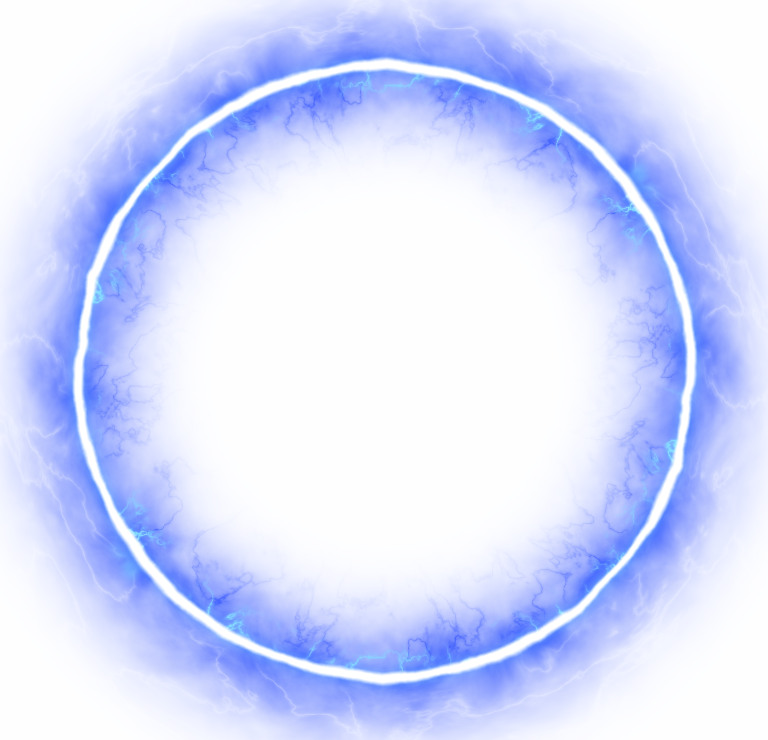
Write a Shadertoy shader that draws this background.

```glsl
// Draws a white-hot electric ring with blue plasma smoke on a white ground.

const vec3 PAPER = vec3(0.995, 0.996, 1.0);
const vec3 DEEP_BLUE = vec3(0.24, 0.36, 0.99);
const vec3 CYAN = vec3(0.52, 0.86, 1.0);
const float RING_RADIUS = 0.413;

float hash(vec3 p) {
    p = fract(p * vec3(0.1031, 0.1030, 0.0973));
    p += dot(p, p.yxz + 33.33);
    return fract((p.x + p.y) * p.z);
}

float noise(vec3 p) {
    vec3 i = floor(p);
    vec3 f = fract(p);
    f = f * f * (3.0 - 2.0 * f);
    vec2 e = vec2(0.0, 1.0);
    vec4 x = mix(vec4(hash(i), hash(i + e.xyx), hash(i + e.xxy), hash(i + e.xyy)),
                 vec4(hash(i + e.yxx), hash(i + e.yyx), hash(i + e.yxy), hash(i + e.yyy)), f.x);
    vec2 y = mix(x.xz, x.yw, f.y);
    return mix(y.x, y.y, f.z);
}

// Layered soft noise, about 0..1 with mean 0.5.
float fbm(vec3 p) {
    float sum = 0.0;
    float gain = 0.5;
    for (int i = 0; i < 5; i++) {
        sum += gain * noise(p);
        p = p.yzx * 2.03 + 17.3;
        gain *= 0.5;
    }
    return sum / 0.97;
}

// Thin lines along the middle level of the noise.
float veins(vec3 p, float width) {
    return exp(-abs(fbm(p) - 0.5) / width);
}

// Ring space: the doubled angle repeats every half turn.
vec3 ringSpace(vec2 p, float r) {
    vec2 u = p / max(r, 0.001);
    return vec3(vec2(u.x * u.x - u.y * u.y, 2.0 * u.x * u.y) * 0.21, r) + 5.0;
}

// Blue density, falling off on either side of the ring.
float smoke(vec3 q, float d, float diagonal) {
    float cloud = fbm(q * 13.0);
    float billow = fbm(q * vec3(22.0, 22.0, 30.0) + 9.0);
    float away = abs(d + 0.045 * (cloud - 0.5));
    float reach = d > 0.0 ? 0.064 + 0.008 * diagonal : 0.056;
    float ink = 0.98 * exp(-away / reach) * (0.55 + 0.9 * billow);
    float limit = d > 0.0 ? 0.20 : 0.19;
    ink *= 1.0 - smoothstep(0.05, limit, abs(d));

    // Dark cracks inside, pale wisps outside.
    float mid = smoothstep(0.008, 0.04, abs(d));
    float crack = veins(q * 19.0 + 3.0, 0.022);
    float wisp = veins(q * vec3(12.0, 12.0, 22.0) + 21.0, 0.03);
    return d < 0.0 ? ink * (1.0 + 0.5 * mid * crack)
                   : ink * (1.0 - 0.35 * mid * wisp);
}

// Cyan glow and lightning hugging the ring.
float lightning(vec3 q, float d, float diagonal) {
    float halo = exp(-abs(d) / 0.008);
    float inner = smoothstep(-0.055, -0.014, d) * (1.0 - smoothstep(-0.006, 0.004, d));
    float patches = smoothstep(0.40, 0.60, fbm(q * 16.0 + 31.0));
    float arcs = veins(q * 25.0 + 13.0, 0.028) * inner * patches;
    float flare = exp(-pow((d - 0.022) / 0.012, 2.0)) * smoothstep(0.82, 1.0, diagonal);
    return clamp(0.85 * halo + arcs + 0.5 * flare * patches, 0.0, 1.0);
}

void mainImage(out vec4 fragColor, in vec2 fragCoord) {
    vec2 p = (fragCoord - 0.5 * iResolution.xy) / iResolution.y - vec2(0.001, -0.002);
    float r = length(p);
    vec3 q = ringSpace(p, r);
    float diagonal = 2.0 * p.x * p.y / max(r * r, 0.0001);

    // Bend the space so that the smoke curls.
    vec3 warp = vec3(noise(q * 17.0), noise(q * 17.0 + 40.0), noise(q * 17.0 + 80.0)) - 0.5;
    vec3 curled = q + 0.035 * warp;

    float d = r - RING_RADIUS;
    float wobble = 0.012 * (fbm(q * 24.0 + 60.0) - 0.5);
    float coreWidth = mix(0.003, 0.0085, noise(q * 14.0 + 50.0));

    vec3 color = mix(PAPER, DEEP_BLUE, clamp(smoke(curled, d, diagonal), 0.0, 0.95));
    color = mix(color, CYAN, lightning(curled, d + wobble, diagonal));

    // White-hot core.
    float core = 1.0 - smoothstep(coreWidth * 0.5, coreWidth + 0.004, abs(d + wobble));
    color = mix(color, vec3(1.0), core);
    fragColor = vec4(color, 1.0);
}
```
